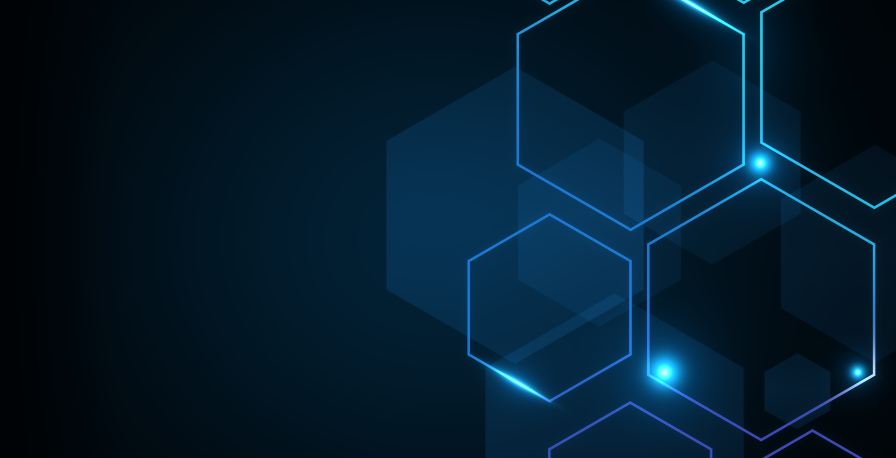
This background is drawn by a Shadertoy shader. Its source:

```glsl
// Glowing hexagon outlines and translucent hexagon panels on a dark blue backdrop.

const vec3 BACKDROP = vec3(0.008, 0.118, 0.190);
const vec3 PANEL    = vec3(0.018, 0.078, 0.130);
const vec3 VIOLET   = vec3(0.24, 0.31, 0.74);
const vec3 BLUE     = vec3(0.12, 0.49, 0.86);
const vec3 CYAN     = vec3(0.18, 0.84, 0.98);
const vec3 HALO     = vec3(0.00, 0.36, 0.62);

// Signed distance to a pointy-top hexagon with the given apothem
float hexagon(vec2 p, float apothem) {
    p = abs(p);
    return max(p.x, dot(p, vec2(0.5, 0.8660))) - apothem;
}

// Soft mound of light, 1 at its centre
float mound(vec2 p, vec2 radius) {
    p /= radius;
    return exp(-dot(p, p));
}

// Point light: wide halo, cyan body, white core
vec3 pointLight(vec2 p, float size) {
    float d = length(p) / size;
    return HALO * exp(-2.4 * d)
         + CYAN * 0.75 * exp(-14.0 * d * d)
         + vec3(0.7) * exp(-150.0 * d * d);
}

// Flare stretched along a line falling to the right by 30 degrees
vec3 flare(vec2 p, float len) {
    float along = dot(p, vec2(0.8660, -0.5)) / len;
    float across = abs(dot(p, vec2(0.5, 0.8660)));
    float fade = exp(-along * along);
    return fade * (HALO * 0.75 * exp(-across / 0.022)
         + CYAN * 0.8 * exp(-across / 0.006)
         + vec3(0.5) * fade * exp(-across / 0.003));
}

// Line colour: violet at the bottom, blue in the middle, cyan at the upper right
vec3 lineColor(vec2 p) {
    vec3 c = mix(VIOLET, BLUE, smoothstep(0.0, 0.36, p.y - 0.35 * (p.x - 1.35)));
    return mix(c, CYAN, smoothstep(1.55, 2.25, p.x * 0.8 + p.y));
}

void mainImage(out vec4 fragColor, in vec2 fragCoord) {
    vec2 p = fragCoord / iResolution.y;
    float pixel = 1.0 / iResolution.y;

    // Backdrop with dark borders
    vec3 col = BACKDROP * mound(p - vec2(0.95, 0.48), vec2(0.73, 0.64));
    col *= smoothstep(-0.05, 0.30, p.x);
    col += vec3(0.0, 0.010, 0.018);

    // Panels: centre, apothem, strength
    vec4 panels[6] = vec4[6](
        vec4(1.1245, 0.530, 0.281, 0.95),
        vec4(1.309, 0.492, 0.178, 0.55),
        vec4(1.555, 0.645, 0.193, 0.65),
        vec4(1.911, 0.446, 0.206, 0.70),
        vec4(1.342, 0.034, 0.282, 0.80),
        vec4(1.741, 0.146, 0.072, 0.95));
    for (int i = 0; i < 6; i++) {
        vec2 q = p - panels[i].xy;
        float apothem = panels[i].z;
        float cover = smoothstep(pixel, -pixel, hexagon(q, apothem));
        float shade = 1.0 - 0.25 * abs(q.y) / apothem;
        col += PANEL * cover * shade * panels[i].w;
    }

    // Broad light spilling around the upper right outlines
    col += HALO * 0.20 * mound(p - vec2(1.64, 0.90), vec2(0.10, 0.14));

    // Outlines: centre, apothem
    vec3 outlines[8] = vec3[8](
        vec3(1.377, 0.783, 0.2465),
        vec3(1.909, 0.831, 0.2465),
        vec3(1.662, 0.324, 0.2465),
        vec3(1.200, 0.328, 0.1766),
        vec3(1.376, -0.083, 0.1766),
        vec3(1.774, -0.144, 0.1766),
        vec3(1.200, 1.196, 0.1766),
        vec3(1.624, 1.198, 0.1766));
    float line = 0.0;
    float bloom = 0.0;
    for (int i = 0; i < 8; i++) {
        float d = abs(hexagon(p - outlines[i].xy, outlines[i].z));
        line = max(line, smoothstep(0.0028 + pixel * 0.6, 0.0028 - pixel * 0.6, d));
        bloom = max(bloom, exp(-d / 0.008));
    }
    float gleam = mound(p - vec2(1.905, 0.175), vec2(0.075));
    vec3 stroke = mix(lineColor(p), vec3(0.88, 0.95, 1.0), gleam * 0.85);
    col += stroke * bloom * 0.07;
    col = mix(col, stroke, line * 0.92);

    // Lights and flares resting on the outlines
    col += pointLight(p - vec2(1.660, 0.644), 0.088);
    col += pointLight(p - vec2(1.451, 0.187), 0.125);
    col += pointLight(p - vec2(1.873, 0.187), 0.055);
    col += flare(p - vec2(1.505, 0.994), 0.085);
    col += flare(p - vec2(1.131, 0.164), 0.060);

    fragColor = vec4(clamp(col, 0.0, 1.0), 1.0);
}
```
